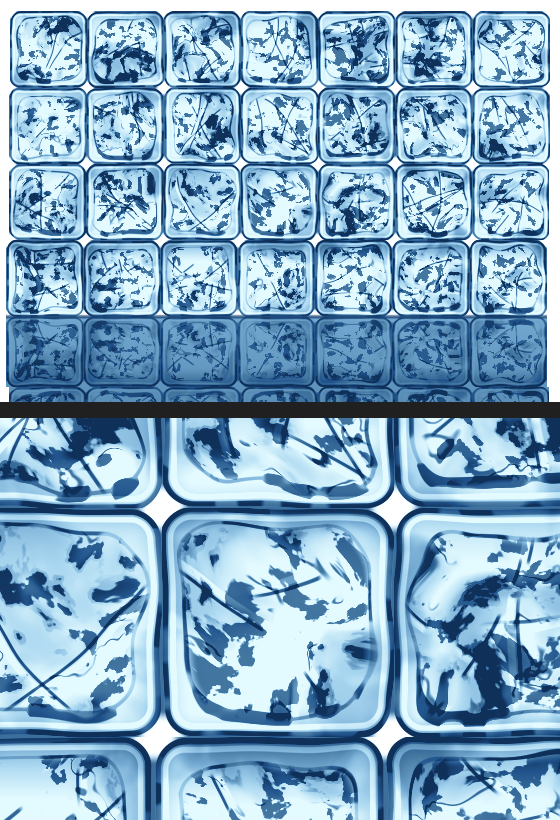
Top: the whole. Bottom: its middle third, enlarged.
Give the GLSL for this pattern, as a WebGL 2 fragment shader.

```glsl
#version 300 es
precision highp float;
// A wall of clear ice cubes, seven across and four high, on a glossy floor.
// Each cube is a rounded box with a broken inner rim, cracks and flecks from
// hashed noise; the wall is folded at the floor for its dark blue reflection.
#define GRID vec2(7.0, 4.0)
#define PITCH vec2(0.192, 0.190)
#define ORIGIN vec2(0.021, 0.212)
#define ROW_SHIFT 0.012
#define CORNER 0.13
#define RIM_WIDTH 0.012
#define CRACK_WIDTH 0.007
#define CRACKS 6
#define REFLECT_STRETCH 1.09
#define REFLECT_TONE 0.52

uniform vec2 u_resolution;
out vec4 fragColor;

float hash(vec2 p) {
  return fract(sin(dot(p, vec2(127.1, 311.7))) * 43758.5453);
}

float noise(vec2 p) {
  vec2 i = floor(p), f = fract(p);
  f = f * f * (3.0 - 2.0 * f);
  return mix(mix(hash(i), hash(i + vec2(1, 0)), f.x),
             mix(hash(i + vec2(0, 1)), hash(i + vec2(1, 1)), f.x), f.y);
}

float fbm(vec2 p) {
  float sum = 0.0, amp = 0.53;
  for (int i = 0; i < 4; i++) {
    sum += amp * noise(p);
    p = mat2(1.6, 1.2, -1.2, 1.6) * p + 5.7;
    amp *= 0.5;
  }
  return sum;
}

float roundBox(vec2 p, float halfSize, float radius) {
  vec2 d = abs(p) - halfSize + radius;
  return length(max(d, 0.0)) + min(max(d.x, d.y), 0.0) - radius;
}

float stroke(float dist, float width, float aa) {
  return 1.0 - smoothstep(width - aa, width + aa, abs(dist));
}

// Navy to pale ice
vec3 iceRamp(float tone) {
  vec3 shades[6] = vec3[6](vec3(0.06, 0.19, 0.35), vec3(0.13, 0.33, 0.55),
    vec3(0.27, 0.47, 0.63), vec3(0.45, 0.66, 0.82),
    vec3(0.66, 0.84, 0.94), vec3(0.89, 0.98, 1.0));
  float t = clamp(tone, 0.0, 1.0) * 5.0;
  int i = min(int(t), 4);
  return mix(shades[i], shades[i + 1], t - float(i));
}

// Returns tone (0 dark, 1 pale) and coverage; q spans -0.5..0.5
vec2 iceCube(vec2 q, vec2 id, float aa) {
  vec2 seed = 40.0 * vec2(hash(id + 2.0), hash(id + 7.3));
  float density = 0.1 + 0.6 * hash(id + 3.1) + 0.3 * id.x / (GRID.x - 1.0);
  vec2 warp = vec2(noise(q * 4.0 + seed), noise(q * 4.0 + seed + 19.0)) - 0.5;
  vec2 bent = q + 0.18 * warp;
  float edge = roundBox(q + 0.025 * warp, 0.498, CORNER);
  float inner = roundBox(q + 0.09 * warp, 0.40, 0.17);
  float cloud = fbm(bent * 3.0 + seed);
  float grain = fbm(bent * 14.0 + seed.yx);
  float broken = smoothstep(0.4, 0.6, noise(q * 10.0 + seed));
  float inside = smoothstep(0.02, -0.04, inner);

  // Cloudy body with blue edges and a tinted top
  float tone = 1.04 - (0.15 + 0.3 * density) * smoothstep(0.42, 0.72, cloud);
  tone -= 0.38 * exp(edge / 0.045);
  tone -= (id.y < 0.5 ? 0.3 : 0.14) * smoothstep(0.15, 0.5, q.y);

  // Dark flecks, veins and patches
  float flecks = smoothstep(0.60, 0.66, grain + 0.12 * density * broken);
  float veins = stroke(cloud - 0.5, 0.008, aa * 1.8) * broken;
  float blot = smoothstep(0.55, 0.66, cloud) * smoothstep(0.46, 0.54, grain);
  tone -= inside * (0.65 * flecks + 0.6 * veins + 0.7 * density * blot);

  // Curved cracks with bright flanks
  for (int i = 0; i < CRACKS; i++) {
    vec2 k = id + float(i) * 11.7;
    float a = 6.283 * hash(k);
    vec2 r = mat2(cos(a), sin(a), -sin(a), cos(a)) * (q + 0.05 * warp);
    float curve = r.y - 0.35 * (hash(k + 1.3) - 0.3) - 1.2 * (hash(k + 4.1) - 0.5) * r.x * r.x;
    float gate = smoothstep(0.42, 0.6, noise(r * 7.0 + seed + float(i)));
    gate *= inside * step(hash(k + 5.9), 0.3 + 0.6 * density);
    tone += 0.18 * gate * stroke(curve - 0.03, 0.015, aa);
    tone -= 0.75 * gate * stroke(curve, CRACK_WIDTH, aa);
  }

  // Broken inner rim, heaviest below, then the outline
  float heavy = smoothstep(-0.25, -0.42, q.y);
  float rim = stroke(inner, RIM_WIDTH * (0.7 + 2.2 * heavy * broken), aa);
  tone -= rim * (0.25 + 0.65 * max(broken, 0.4 * heavy)) * (0.6 + 0.4 * density);
  tone += 0.25 * stroke(edge + 0.045, 0.012, aa);
  tone -= (0.35 + 0.4 * broken) * stroke(edge + 0.012, RIM_WIDTH, aa);
  return vec2(tone, 1.0 - smoothstep(-aa, aa, edge));
}

void main() {
  vec2 p = gl_FragCoord.xy / u_resolution.y;
  float depth = ORIGIN.y - p.y;
  bool mirrored = depth > 0.0;
  if (mirrored) p.y = ORIGIN.y + depth * REFLECT_STRETCH;

  // Cell lookup with a slight shift per row
  vec2 cell = (p - ORIGIN) / PITCH;
  cell.x += (hash(vec2(floor(cell.y), 4.7)) - 0.5) * ROW_SHIFT / PITCH.x;
  vec2 id = floor(cell), q = fract(cell) - 0.5;
  float aa = 0.8 / (u_resolution.y * PITCH.y);
  vec3 color = vec3(1.0);

  if (all(greaterThanEqual(id, vec2(0.0))) && all(lessThan(id, GRID))) {
    vec2 ice = iceCube(q, id, aa);
    float joint = smoothstep(0.38, 0.45, min(abs(q.x), abs(q.y)));
    float tone = mix(mix(0.35, 1.1, joint), ice.x, ice.y);
    if (mirrored) tone = 0.08 + REFLECT_TONE * clamp(tone, 0.0, 1.0) - 0.5 * depth;
    color = iceRamp(tone);
    if (!mirrored) color = mix(color, vec3(1.0), joint * (1.0 - ice.y));
  }

  // Contact shadow along the floor
  float wall = step(0.0, cell.x) * step(cell.x, GRID.x);
  float contact = stroke(depth, 0.004, 0.003) * wall;
  color = mix(color, iceRamp(0.1), 0.75 * contact);
  fragColor = vec4(color, 1.0);
}
```
